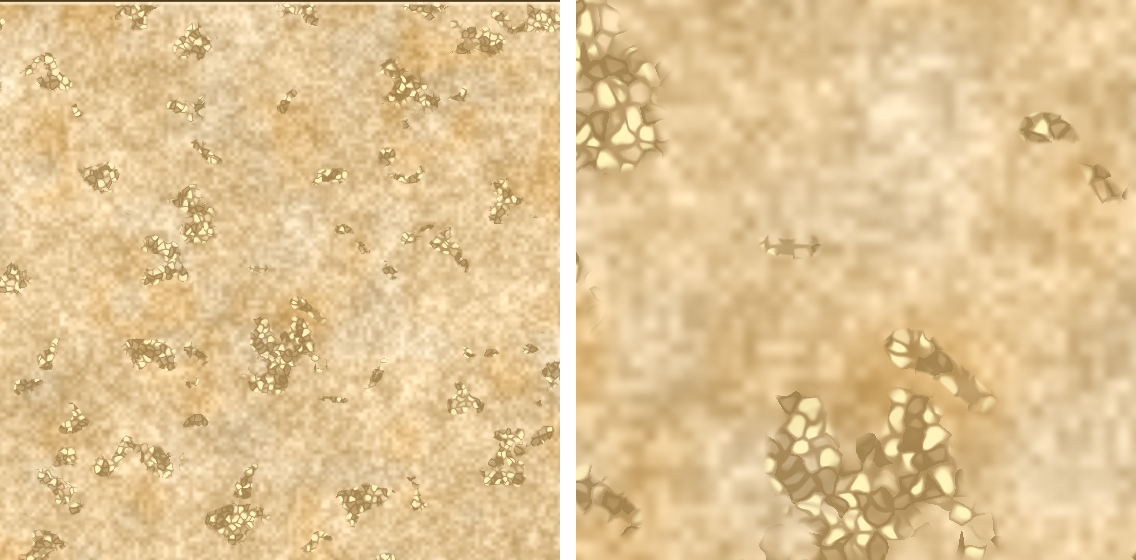
Left, the full canvas; right, a detail of the centre.
Give the GLSL for this texture, as a WebGL 1 fragment shader.

```glsl
precision highp float;
// Warm sandstone with scattered clusters of glinting gold and brown grains.
// Layered value noise mottles the stone; cellular noise cuts the grains, and
// a coarser jittered grid places the clusters. A dark rim closes the top.

uniform vec2 u_resolution;

#define CLUSTER_SCALE 9.0
#define CLUSTER_SHARE 0.72
#define GRAIN_SCALE 88.0
#define MOTTLE 1.25
#define STONE vec3(0.897, 0.780, 0.592)
#define OCHRE vec3(0.870, 0.700, 0.435)
#define PALE vec3(0.885, 0.805, 0.665)
#define BROWN vec3(0.600, 0.475, 0.270)
#define GLINT vec3(1.000, 0.955, 0.735)
#define RIM vec3(0.300, 0.225, 0.110)

float hash(vec2 p) {
  vec3 q = fract(vec3(p.xyx) * 0.1031);
  q += dot(q, q.yzx + 33.33);
  return fract((q.x + q.y) * q.z);
}

vec2 hash2(vec2 p) {
  return vec2(hash(p + 17.3), hash(p + 71.9));
}

float noise(vec2 p) {
  vec2 i = floor(p);
  vec2 f = fract(p);
  f = f * f * (3.0 - 2.0 * f);
  return mix(mix(hash(i), hash(i + vec2(1.0, 0.0)), f.x),
             mix(hash(i + vec2(0.0, 1.0)), hash(i + vec2(1.0, 1.0)), f.x), f.y);
}

// Strength of the grain clusters: ragged blobs on a jittered grid
float clusterMask(vec2 uv) {
  vec2 warp = vec2(noise(uv * 26.0), noise(uv * 26.0 + 40.0)) - 0.5;
  vec2 p = uv * CLUSTER_SCALE + warp * 0.65;
  vec2 cell = floor(p);
  float mask = 0.0;
  for (int y = -1; y <= 1; y++) {
    for (int x = -1; x <= 1; x++) {
      vec2 id = cell + vec2(float(x), float(y));
      vec2 toCenter = p - id - hash2(id);
      float size = hash(id + 5.7);
      float radius = mix(0.22, 0.56, size * size);
      float present = step(hash(id + 29.1), CLUSTER_SHARE);
      float blob = 1.0 - smoothstep(radius * 0.25, radius, length(toCenter * vec2(0.85, 1.1)));
      mask = max(mask, blob * present);
    }
  }
  return mask;
}

// Nearest grain: x = distance, y = gap to the next grain, zw = random pair
vec4 grainCell(vec2 p) {
  vec2 cell = floor(p);
  vec2 nearestId = cell;
  float nearest = 8.0;
  float second = 8.0;
  for (int y = -1; y <= 1; y++) {
    for (int x = -1; x <= 1; x++) {
      vec2 id = cell + vec2(float(x), float(y));
      float d = length(p - id - hash2(id));
      if (d < nearest) {
        second = nearest;
        nearest = d;
        nearestId = id;
      } else {
        second = min(second, d);
      }
    }
  }
  return vec4(nearest, second - nearest, hash2(nearestId + 3.1));
}

void main() {
  vec2 uv = gl_FragCoord.xy / u_resolution;

  // Stone: soft stains, then mottling from broad to fine
  vec3 color = mix(STONE, OCHRE, 0.6 * smoothstep(0.52, 0.9, noise(uv * vec2(11.0, 9.0) + 8.0)));
  color = mix(color, PALE, 0.65 * smoothstep(0.5, 0.9, noise(uv * 13.0 + 60.0)));
  float tone = 0.07 * (noise(uv * 7.0 + 3.0) - 0.5)
             + 0.07 * (noise(uv * 23.0 + 11.0) - 0.5)
             + 0.10 * (noise(uv * 62.0 + 31.0) - 0.5)
             + 0.11 * (noise(uv * 135.0 + 53.0) - 0.5);
  color += MOTTLE * tone * vec3(0.95, 1.05, 1.2);

  // Grains: brown hollows with bright flakes, thinning out at cluster edges
  float mask = clusterMask(uv);
  vec2 wobble = vec2(noise(uv * 120.0), noise(uv * 120.0 + 90.0)) - 0.5;
  vec4 grain = grainCell(uv * GRAIN_SCALE + wobble * 0.6);
  float inCluster = smoothstep(0.0, 0.35, mask - 0.55 * grain.w);
  float hollow = (1.0 - smoothstep(0.1, 0.5, grain.y)) * 0.5 + 0.45 * step(grain.z, 0.4);
  color = mix(color, BROWN, inCluster * min(hollow, 0.8));
  float flake = smoothstep(0.04, 0.3, grain.y) * (1.0 - smoothstep(0.3, 0.65, grain.x));
  color = mix(color, GLINT, inCluster * flake * smoothstep(0.5, 0.66, grain.z));

  // Top edge: a pale line below a dark rim
  float paleLine = smoothstep(0.989, 0.994, uv.y);
  color = mix(color, GLINT * vec3(1.0, 0.98, 1.08), 0.75 * paleLine);
  color = mix(color, RIM, smoothstep(0.9955, 0.998, uv.y));

  gl_FragColor = vec4(clamp(color, 0.0, 1.0), 1.0);
}
```
